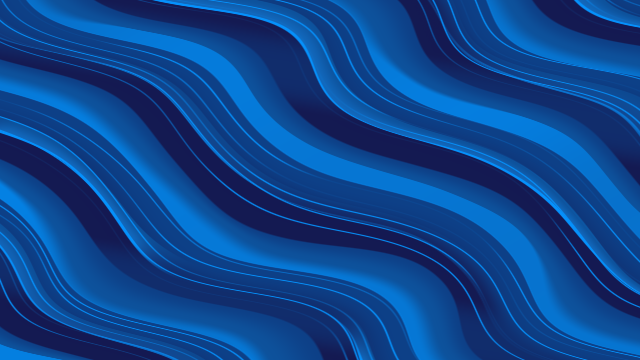
Reproduce this background procedurally as a Shadertoy shader.

```glsl
// Diagonal blue ribbons flowing down to the right in repeated strata.
// A slanted coordinate is bent by a slow swell and cut into periods; each
// period stacks navy, glow, plain and light layers with noisy edges and lines.

#define SLOPE 0.60      // fall of the ribbons per unit of width
#define PERIOD 0.359    // vertical spacing of the strata
#define SWELL 0.062     // height of the shared bend
#define SWELL_LEN 0.70  // length of the shared bend
#define EDGE_FREQ 3.2   // wiggles of single edges per canvas height
#define LINE_WIDTH 0.0026
#define LINES 5

const vec3 NAVY  = vec3(0.08, 0.10, 0.32);
const vec3 DEEP  = vec3(0.06, 0.20, 0.46);
const vec3 MID   = vec3(0.05, 0.25, 0.53);
const vec3 AZURE = vec3(0.05, 0.32, 0.61);
const vec3 LIGHT = vec3(0.04, 0.38, 0.71);
const vec3 GLOW  = vec3(0.015, 0.51, 0.90);
const vec3 SPARK = vec3(0.02, 0.57, 0.99);

float hash(float n) { return fract(sin(n * 127.1) * 43758.5453); }

// Smooth one-dimensional noise in -1..1
float wave(float x, float seed) {
    float i = floor(x), t = x - i;
    t = t * t * t * (t * (t * 6.0 - 15.0) + 10.0);
    float k = i + seed * 57.0;
    return 2.0 * mix(hash(k), hash(k + 1.0), t) - 1.0;
}

// Coverage of the region where d > 0, d given in periods
float cover(float d, float aa) { return smoothstep(-aa, aa, d * PERIOD); }

// Coverage of a thin line along d = 0
float stroke(float d, float halfWidth, float aa) {
    return 1.0 - smoothstep(halfWidth - aa, halfWidth + aa, abs(d) * PERIOD);
}

void mainImage(out vec4 fragColor, in vec2 fragCoord) {
    vec2 p = fragCoord / iResolution.y;
    float aa = 0.9 / iResolution.y;

    // Coordinates across and along the ribbons
    float across = 1.0 - p.y - SLOPE * p.x;
    float along = p.x + 0.85 * across;
    float phase = 6.2832 * (along - 0.625) / SWELL_LEN;
    phase += 0.5 * sin(along * 3.7 + across * 4.0);
    float bend = SWELL * sin(phase) + 0.018 * sin(along * 4.3 - across * 5.0);
    float u = (across - 0.093 - bend) / PERIOD;
    float cell = floor(u), f = u - cell;
    float seed = cell * 13.0;
    float x = along * EDGE_FREQ;

    // Layer borders within one period
    float navyEnd    = 0.10 + 0.060 * wave(x, seed + 1.0);
    float glowStart  = 0.29 + 0.080 * wave(x * 1.2, seed + 2.0);
    float glowEnd    = 0.46 + 0.045 * wave(x, seed + 3.0);
    float lightStart = 0.70 + 0.060 * wave(x, seed + 4.0);
    float navyStart  = 0.85 + 0.045 * wave(x * 1.2, seed + 5.0);

    // Navy thins out in places, continuously over the period borders
    float thin = smoothstep(0.45, 1.0, sin(along * 4.1 + across * 6.0 + 1.0));
    vec3 navy = mix(NAVY, DEEP, 0.75 * thin);

    // Field rising to a glow whose upper edge is crisp or hazy
    float haze = mix(0.012, 0.17, smoothstep(-0.6, 0.5, wave(x * 0.8, seed + 6.0)));
    float power = 0.80 + 0.20 * wave(x * 0.7, seed + 7.0);
    vec3 field = mix(MID, AZURE, smoothstep(navyEnd, glowStart, f));
    field = mix(field, GLOW, power * smoothstep(glowStart, glowStart + haze, f));
    vec3 col = mix(navy, field, cover(f - navyEnd, aa * 1.5));

    // Plain layer sinking into shade
    vec3 plain = mix(MID, DEEP, smoothstep(glowEnd + 0.08, navyStart, f));
    col = mix(col, plain, cover(f - glowEnd, aa));

    // Light layer, present on some stretches
    float present = smoothstep(-0.5, 0.3, wave(x * 0.6, seed + 8.0));
    vec3 light = mix(AZURE, LIGHT + 0.03, smoothstep(lightStart, navyStart, f));
    col = mix(col, light, present * cover(f - lightStart, aa));
    float dusk = smoothstep(navyStart - 0.16, navyStart, f) * (1.0 - present);
    col = mix(col, navy, max(0.8 * dusk, cover(f - navyStart, aa)));

    // Bright rims of the glow and light layers
    float swellWidth = LINE_WIDTH * (1.3 + 0.9 * wave(x * 1.5, seed + 9.0));
    col = mix(col, SPARK, 0.55 * power * stroke(f - glowEnd, LINE_WIDTH * 0.7, aa));
    col = mix(col, SPARK, present * stroke(f - navyStart, swellWidth, aa));

    // Loose thin lines that fade in and out
    for (int i = 0; i < LINES; i++) {
        float n = float(i), s = seed + 20.0 + 2.0 * n;
        float level = 0.52 + 0.105 * n + 0.035 * wave(x * 0.9, s);
        float strength = 0.08 + 0.85 * smoothstep(-0.4, 0.4, wave(x * 0.6, s + 1.0));
        col = mix(col, SPARK, strength * stroke(f - level, LINE_WIDTH * 0.8, aa));
    }

    fragColor = vec4(col, 1.0);
}
```
